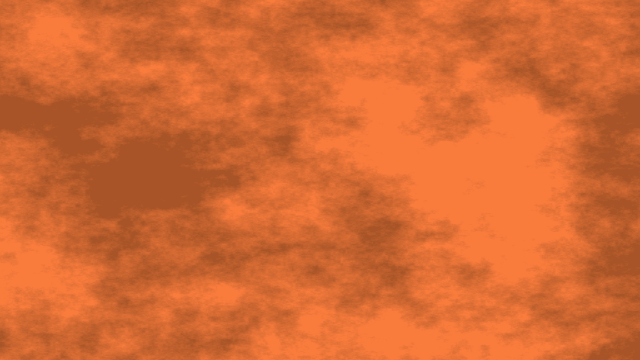
This texture is drawn by a WebGL 1 fragment shader. Its source:

```glsl
precision highp float;
// Rust-brown cloudy patches with fine grain over a bright orange ground.

uniform vec2 u_resolution;

const int OCTAVES = 8;
const float HASH_PRIME = 509.0;
const vec3 BRIGHT_ORANGE = vec3(0.980, 0.486, 0.238);
const vec3 RUST_BROWN = vec3(0.658, 0.330, 0.155);

// Cubic permutation of the integers modulo a prime
float scramble(float k) {
    return mod(mod(k * k, HASH_PRIME) * k, HASH_PRIME);
}

// Random value in 0..1 for a lattice cell
float hash(vec2 cell) {
    cell = mod(cell, HASH_PRIME);
    return scramble(scramble(cell.x) + cell.y) / HASH_PRIME;
}

// Smoothly interpolated lattice noise
float valueNoise(vec2 p) {
    vec2 cell = floor(p);
    vec2 f = fract(p);
    vec2 blend = f * f * (3.0 - 2.0 * f);
    float lower = mix(hash(cell), hash(cell + vec2(1.0, 0.0)), blend.x);
    float upper = mix(hash(cell + vec2(0.0, 1.0)), hash(cell + vec2(1.0)), blend.x);
    return mix(lower, upper, blend.y);
}

// Fractal sum of noise, normalised to 0..1; a higher gain is grainier
float fractalNoise(vec2 p, float gain) {
    float sum = 0.0;
    float total = 0.0;
    float weight = 1.0;
    for (int i = 0; i < OCTAVES; i++) {
        sum += weight * valueNoise(p);
        total += weight;
        weight *= gain;
        p = p * 2.0 + vec2(17.37, 41.71);
    }
    return sum / total;
}

// Linear ramp with flat ends, which leaves solid areas of both colours
float ramp(float low, float high, float value) {
    return clamp((value - low) / (high - low), 0.0, 1.0);
}

void main() {
    // Canvas-relative coordinates stretch the clouds sideways
    vec2 uv = gl_FragCoord.xy / u_resolution;
    float density = fractalNoise(uv * 4.0 + vec2(9.0, 0.0), 0.72);
    float shade = ramp(0.368, 0.624, density);
    gl_FragColor = vec4(mix(BRIGHT_ORANGE, RUST_BROWN, shade), 1.0);
}
```
